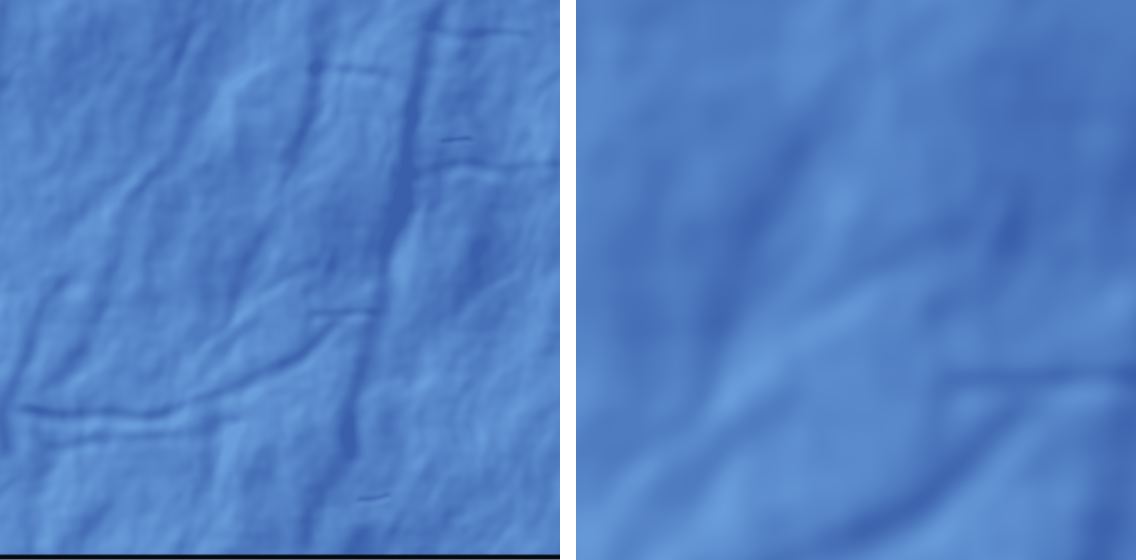
Left, the full canvas; right, a detail of the centre.
A three.js fragment shader for this texture:

```glsl
// Blue shaded relief of a creased slope, closed by a dark rule along the bottom.
varying vec2 vUv;

float hash(vec2 p) {
  vec3 q = fract(vec3(p.xyx) * 0.1031);
  q += dot(q, q.yzx + 33.33);
  return fract((q.x + q.y) * q.z);
}

float noise(vec2 p) {
  vec2 cell = floor(p);
  vec2 f = fract(p);
  f = f * f * f * (f * (f * 6.0 - 15.0) + 10.0);
  return mix(
    mix(hash(cell), hash(cell + vec2(1.0, 0.0)), f.x),
    mix(hash(cell + vec2(0.0, 1.0)), hash(cell + vec2(1.0, 1.0)), f.x),
    f.y);
}

// Height of the rough ground, stretched along the slanting grain
float groundHeight(vec2 p) {
  vec2 q = vec2(p.x - 0.4 * p.y, 0.75 * p.y + 0.25 * p.x) * 7.0 + 20.0;
  float height = 0.0;
  float amplitude = 0.5;
  for (int i = 0; i < 4; i++) {
    height += amplitude * noise(q);
    q = mat2(0.96, 0.28, -0.28, 0.96) * q * 1.9 + 7.3;
    amplitude *= 0.5;
  }
  return height;
}

// Bowed furrow from a to b: dark in the fold, lit on its right-hand bank
float crease(vec2 p, vec2 a, vec2 b, float width, float bow) {
  vec2 span = b - a;
  float len = length(span);
  vec2 dir = span / len;
  float along = dot(p - a, dir);
  float t = clamp(along / len, 0.0, 1.0);
  float side = dot(p - a, vec2(dir.y, -dir.x)) - bow * 4.0 * t * (1.0 - t);
  vec2 q = vec2(side, (along - t * len) * 0.6) / width;
  vec2 bank = q - vec2(2.1, 0.0);
  return 0.45 * exp(-dot(bank, bank)) - exp(-dot(q, q));
}

float longCreases(vec2 p) {
  float tone = 1.15 * crease(p, vec2(0.625, 0.22), vec2(0.77, 0.955), 0.016, 0.006);
  tone += 0.8 * crease(p, vec2(0.42, 0.5), vec2(0.58, 0.98), 0.018, 0.018);
  tone += 0.65 * crease(p, vec2(0.12, 0.6), vec2(0.33, 0.95), 0.02, 0.025);
  tone += 0.5 * crease(p, vec2(0.15, 0.38), vec2(0.36, 0.8), 0.018, -0.035);
  tone += 0.8 * crease(p, vec2(0.0, 0.2), vec2(0.11, 0.49), 0.014, -0.012);
  tone += 0.5 * crease(p, vec2(0.33, 0.03), vec2(0.38, 0.24), 0.019, 0.0);
  tone += 0.5 * crease(p, vec2(0.055, 0.03), vec2(0.07, 0.2), 0.015, 0.0);
  tone += 0.5 * crease(p, vec2(0.54, 0.03), vec2(0.63, 0.24), 0.016, 0.0);
  return tone;
}

float crossCreases(vec2 p) {
  float tone = 0.85 * crease(p, vec2(0.06, 0.265), vec2(0.6, 0.42), 0.011, 0.065);
  tone += 0.6 * crease(p, vec2(0.08, 0.21), vec2(0.42, 0.25), 0.01, 0.015);
  tone -= 0.7 * crease(p, vec2(0.35, 0.36), vec2(0.5, 0.48), 0.013, -0.008);
  tone += 0.7 * crease(p, vec2(0.57, 0.435), vec2(0.66, 0.442), 0.007, 0.0);
  tone += 0.6 * crease(p, vec2(0.75, 0.69), vec2(1.02, 0.72), 0.01, -0.006);
  tone += 0.5 * crease(p, vec2(0.77, 0.95), vec2(0.93, 0.935), 0.008, 0.0);
  tone += 0.5 * crease(p, vec2(0.55, 0.88), vec2(0.72, 0.865), 0.01, 0.0);
  tone += 0.7 * crease(p, vec2(0.8, 0.745), vec2(0.84, 0.75), 0.005, 0.0);
  tone += 0.7 * crease(p, vec2(0.65, 0.115), vec2(0.69, 0.125), 0.005, 0.003);
  return tone;
}

void main() {
  vec2 p = vUv;
  vec2 wobble = vec2(noise(p * 11.0 + 3.0), noise(p * 11.0 + 47.0)) - 0.5;
  vec2 bent = p + 0.025 * wobble;

  // Light falling across the ground
  vec2 toLight = vec2(0.006, -0.005);
  float tone = 6.0 * (groundHeight(bent + toLight) - groundHeight(bent - toLight));

  // Broad patches, slanting streaks and faint woven grain
  tone += 0.6 * (noise(p * 3.5 + 11.0) - 0.5);
  tone += 0.6 * (noise(vec2((bent.x - 0.35 * bent.y) * 15.0, bent.y * 3.5) + 31.0) - 0.5);
  tone += 0.2 * (noise(p * vec2(22.0, 70.0)) - 0.5);
  tone += 0.12 * (noise(p * vec2(80.0, 24.0) + 9.0) - 0.5);

  // Folds whose depth varies along their run
  float depth = 0.65 + 0.6 * noise(p * 14.0 + 63.0);
  tone += depth * (longCreases(bent) + crossCreases(bent));

  tone = clamp(tone, -1.2, 1.0);
  vec3 color = vec3(0.328, 0.507, 0.773) + tone * vec3(0.085, 0.108, 0.085);

  // Bottom rule with a pale sliver under it
  color = mix(color, vec3(0.02, 0.03, 0.06), smoothstep(0.012, 0.007, p.y));
  color = mix(color, vec3(0.4, 0.45, 0.52), smoothstep(0.003, 0.001, p.y));
  gl_FragColor = vec4(color, 1.0);
}
```
